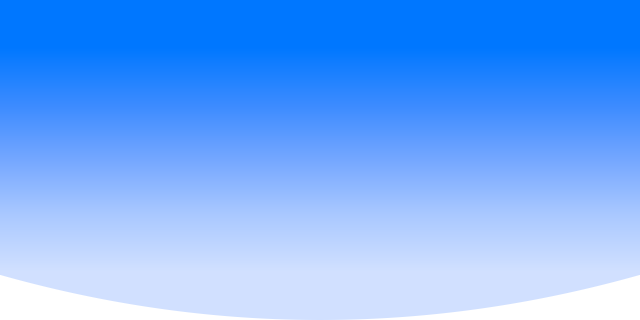
This background is drawn by a Shadertoy shader. Its source:

```glsl
// Draws a blue sky gradient fading downward, with a bowed lower edge over white.

const vec3 WHITE      = vec3(1.0);
const vec3 DEEP_BLUE  = vec3(0.0, 0.467, 1.0);
const vec3 CLEAR_BLUE = vec3(0.24, 0.547, 1.0);
const vec3 SOFT_BLUE  = vec3(0.45, 0.65, 1.0);
const vec3 PALE_BLUE  = vec3(0.66, 0.782, 1.0);
const vec3 MIST_BLUE  = vec3(0.82, 0.88, 1.0);

const float SIDE_HEIGHT = 0.141; // height of the bowed edge at both sides

// Linear progress from a to b, limited to 0..1.
float ramp(float a, float b, float x) {
    return clamp((x - a) / (b - a), 0.0, 1.0);
}

// Vertical gradient; depth runs from 0 at the top to 1 at the bottom.
vec3 skyGradient(float depth) {
    vec3 color = mix(DEEP_BLUE, CLEAR_BLUE, ramp(0.148, 0.333, depth));
    color = mix(color, SOFT_BLUE, ramp(0.333, 0.493, depth));
    color = mix(color, PALE_BLUE, ramp(0.493, 0.667, depth));
    return mix(color, MIST_BLUE, ramp(0.667, 0.85, depth));
}

// Approximate signed distance to a parabola touching the floor at the centre.
float bowDistance(vec2 uv, float sideHeight, float aspect) {
    float x = 2.0 * uv.x - 1.0;
    float slope = 4.0 * sideHeight * x / aspect;
    return (uv.y - sideHeight * x * x) / sqrt(1.0 + slope * slope);
}

void mainImage(out vec4 fragColor, in vec2 fragCoord) {
    vec2 uv = fragCoord / iResolution.xy;
    float aspect = iResolution.x / iResolution.y;
    float pixel = 1.0 / iResolution.y;

    // Fill above the bow, with an edge one pixel wide
    float edge = bowDistance(uv, SIDE_HEIGHT, aspect);
    float coverage = ramp(-0.5 * pixel, 0.5 * pixel, edge);

    fragColor = vec4(mix(WHITE, skyGradient(1.0 - uv.y), coverage), 1.0);
}
```
